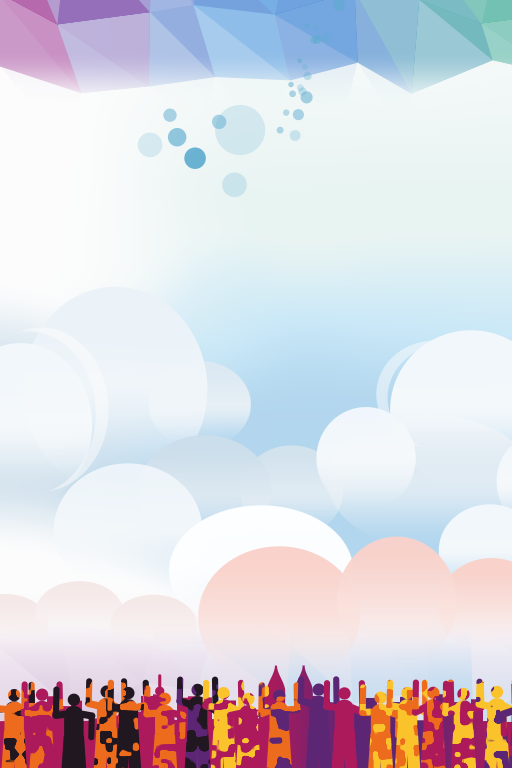
Give the GLSL for this background, as a Shadertoy shader.

```glsl
// Pastel sky with a faceted rainbow top, soft clouds, bubbles and a cheering crowd.
const vec3 WHITE = vec3(.99), MINT = vec3(.91, .955, .95), AZURE = vec3(.7, .84, .935);
const vec3 ICE = vec3(.79, .91, .97), MIST = vec3(.8, .87, .92), PEARL = vec3(.95, .97, .985);
const vec3 BLUSH = vec3(.975, .82, .79), LILAC = vec3(.94, .9, .94), BUBBLE = vec3(.36, .67, .81);
const vec3 ORANGE = vec3(.93, .42, .11), GOLD = vec3(.98, .76, .17), INK = vec3(.13, .09, .13);
const vec3 MAGENTA = vec3(.68, .1, .36), VIOLET = vec3(.36, .15, .46);
const float FACET = .135, STEP = .059;

float hash(vec2 p) { return fract(sin(dot(p, vec2(127.1, 311.7))) * 43758.5); }
vec2 hash2(vec2 p) { return vec2(hash(p), hash(p + 17.3)); }
float noise(vec2 p) {
  vec2 i = floor(p), f = smoothstep(0., 1., fract(p));
  return mix(mix(hash(i), hash(i + vec2(1, 0)), f.x),
    mix(hash(i + vec2(0, 1)), hash(i + 1.), f.x), f.y);
}
float fill(float d) { return clamp(.5 - d * iResolution.y / 1.5, 0., 1.); }
float ramp(float lo, float hi, float v) { return smoothstep(lo, hi, v); }
float ellipse(vec2 p, vec2 r) { return (length(p / r) - 1.) * min(r.x, r.y); }
float limb(vec2 p, vec2 a, vec2 b, float r) {
  p -= a; b -= a;
  return length(p - b * clamp(dot(p, b) / dot(b, b), 0., 1.)) - r;
}

// Jittered triangle mesh: centroid and tone
float side(vec2 p, vec2 a, vec2 b) {
  b = normalize(b - a); p -= a;
  return b.x * p.y - b.y * p.x;
}
vec2 knot(vec2 id) { return id + .5 * hash2(id) - .25; }
vec3 facets(vec2 p) {
  vec4 sum = vec4(1e-4);
  p /= FACET;
  for (int n = 0; n < 18; n++) {
    vec2 id = floor(p) + vec2(n % 3 - 1, n / 3 % 3 - 1);
    float up = float(n / 9);
    vec2 a = knot(id + up), b = knot(id + vec2(1. - up, up)), c = knot(id + vec2(up, 1. - up));
    float inner = min(side(p, a, b), min(side(p, b, c), side(p, c, a)));
    sum += fill(-inner * FACET) * vec4((a + b + c) / 3. * FACET, hash(id + 5.5 * up), 1);
  }
  return sum.xyz / sum.w;
}
vec3 rainbow(float x) {
  vec3 c = mix(vec3(.68, .3, .62), vec3(.5, .44, .75), ramp(0., .22, x));
  c = mix(c, vec3(.42, .66, .89), ramp(.25, .45, x));
  c = mix(c, vec3(.24, .49, .81), ramp(.48, .68, x));
  return mix(c, vec3(.34, .71, .64), ramp(.72, .96, x));
}

vec3 sky(vec2 p) {
  vec2 q = p + .09 * vec2(noise(p * 5.), noise(p * 5. + 9.)) - .045;
  vec3 c = mix(mix(AZURE, ICE, ramp(.68, .88, q.y)), MINT, ramp(.82, 1.02, q.y));
  c = mix(c, WHITE, ramp(1.12, 1.4, q.y) * .6);
  vec3 left = mix(MIST, WHITE, ramp(.74, .95, q.y));
  c = mix(left, c, ramp(.05, .5, q.x));
  float haze = mix(.41, .25, ramp(0., .6, p.x));
  return mix(WHITE, c, ramp(haze, haze + .18, p.y));
}

// Puffs (x, y, width, height), crisp above and dissolving below
void puff(inout vec3 c, vec2 p, vec4 s, vec3 tint) {
  p -= s.xy;
  float h = p.y / s.w;
  vec3 body = mix(mix(tint, WHITE, .45), tint, ramp(-.4, .9, h));
  c = mix(c, body, fill(ellipse(p, s.zw)) * .97 * ramp(-1., .1, h));
}
void ring(inout vec3 c, vec2 p, vec2 r, float shift) {
  c = mix(c, WHITE, .5 * fill(max(ellipse(p, r), -ellipse(p + vec2(shift, .007), r))));
}
void clouds(inout vec3 c, vec2 p) {
  vec4 s[12] = vec4[](vec4(.39, .71, .1, .085), vec4(.225, .74, .18, .2),
    vec4(.57, .54, .1, .09), vec4(.4, .54, .13, .11), vec4(.84, .56, .2, .13),
    vec4(.04, .67, .14, .16), vec4(.25, .465, .145, .13), vec4(.92, .7, .158, .155),
    vec4(.715, .605, .097, .1), vec4(1.03, .56, .06, .08), vec4(.957, .425, .1, .09),
    vec4(.51, .385, .18, .128));
  float shade[12] = float[](.55, .2, .8, 1., .8, 0., .1, 0., 0., 0., 0., -.3);
  for (int i = 0; i < 12; i++) {
    if (i == 5) ring(c, p - vec2(.08, .7), vec2(.132, .16), .025);
    if (i == 7) ring(c, p - vec2(.85, .73), vec2(.115, .105), -.022);
    puff(c, p, s[i], mix(PEARL, MIST, shade[i]));
  }
  c = mix(LILAC, c, ramp(.13, .37, p.y));
  for (float i = 0.; i < 3.; i++)
    puff(c, p, vec4(.01 + .145 * i, .28 + .025 * sin(i * 1.6), .085, .06), mix(BLUSH, PEARL, .6));
  puff(c, p, vec4(.96, .315, .105, .095), BLUSH);
  puff(c, p, vec4(.545, .295, .158, .138), BLUSH);
  puff(c, p, vec4(.775, .325, .117, .127), BLUSH);
}

// Large bubbles (x, y, radius, strength) and a rising trail
void bubbles(inout vec3 c, vec2 p) {
  vec4 b[7] = vec4[](vec4(.381, 1.191, .021, .9), vec4(.469, 1.246, .049, .2),
    vec4(.458, 1.139, .024, .22), vec4(.293, 1.217, .024, .2), vec4(.346, 1.232, .018, .65),
    vec4(.332, 1.275, .013, .5), vec4(.428, 1.262, .014, .5));
  for (int i = 0; i < 7; i++) c = mix(c, BUBBLE, b[i].w * fill(length(p - b[i].xy) - b[i].z));
  for (float i = 0.; i < 18.; i++) {
    vec2 h = hash2(vec2(i, 4)), at = vec2(.53 + .005 * i, 1.22 + .0135 * i) + .05 * h;
    c = mix(c, BUBBLE, (.25 + .4 * h.y) * fill(length(p - at) - .004 - .008 * h.x));
  }
}

vec3 paint(float h) {
  return h < .3 ? ORANGE : h < .45 ? GOLD : h < .65 ? INK : h < .85 ? MAGENTA : VIOLET;
}
void crowd(inout vec3 c, vec2 p) {
  // Skyline with spires
  float d = p.y - .085 - .06 * hash(vec2(floor(p.x / .023), 2));
  d = min(d, limb(p, vec2(.312, 0), vec2(.312, .18), .003));
  d = min(d, length(p - vec2(.312, .15)) - .009);
  float spire = abs(abs(p.x - .566) - .027);
  d = min(d, max(spire - .002 - .016 * ramp(0., .05, .2 - p.y), p.y - .2));
  c = mix(c, mix(MAGENTA, VIOLET, ramp(.5, .7, p.x) * ramp(1., .8, p.x)), fill(d));
  // People with raised arms and splashed clothes
  for (float i = 0.; i < 18.; i++) {
    vec2 h = hash2(vec2(i, 8)), q = p - vec2((i + .2 + .4 * h.x) * STEP, .022 * h.y - .011);
    if (h.x > .5) q.x = -q.x;
    d = min(limb(q, vec2(0, .112), vec2(0, .07), .019), length(q - vec2(0, .143)) - .012);
    for (float s = -1.; s < 2.; s += 2.) {
      vec2 elbow = vec2(.035 * s, .112 + .01 * s * h.y);
      vec2 hand = vec2(.034 * s, s < 0. && h.y < .4 ? .07 : .163);
      d = min(d, min(limb(q, vec2(.015 * s, .115), elbow, .007), limb(q, elbow, hand, .006)));
      d = min(d, limb(q, vec2(.008 * s, .07), vec2(.014 * s, -.02), .012));
    }
    float splash = ramp(.58, .66, noise(p * 75. + i * 7.));
    c = mix(c, mix(paint(hash(vec2(i, 3))), paint(hash(vec2(i, 6))), splash), fill(d));
  }
}

void mainImage(out vec4 fragColor, in vec2 fragCoord) {
  vec2 p = fragCoord / iResolution.y * 1.5;
  vec3 c = sky(p), f = facets(p);
  clouds(c, p);
  // Crystal facets at the top and above the crowd
  float tone = f.z - .5;
  vec3 glass = mix(rainbow(f.x + .12 * tone), WHITE, .4 * f.z);
  c = mix(c, glass, ramp(1.29, 1.46, f.y + .09 * tone) * ramp(1.28, 1.4, p.y));
  glass = mix(vec3(.85, .78, .87), vec3(.7, .85, .94), ramp(.25, .65, f.x));
  c = mix(c, glass, (.2 + .6 * f.z) * (1. - ramp(.13, .29, p.y)));
  bubbles(c, p);
  crowd(c, p);
  fragColor = vec4(c, 1);
}
```
